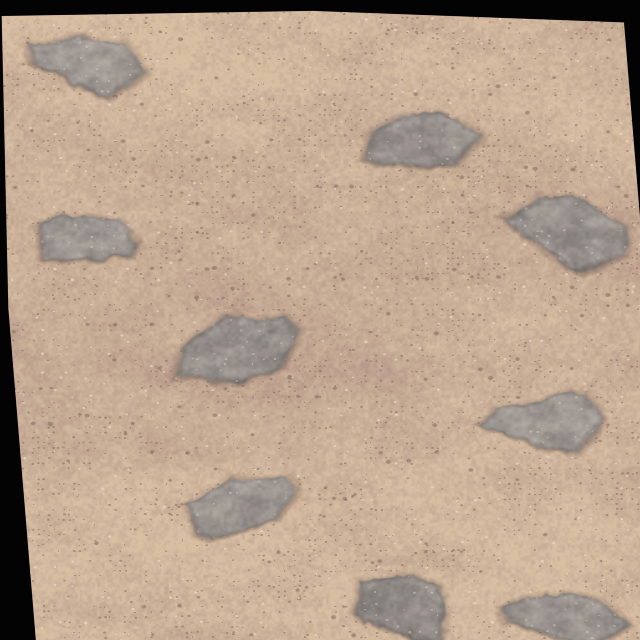
Give the GLSL for this texture, as a WebGL 1 fragment shader.

```glsl
precision highp float;
// Sandy plaster sheet with scattered flat grey stones, on a black backdrop.
uniform vec2 u_resolution;

const vec3 SAND_LIGHT = vec3(0.835, 0.735, 0.628);
const vec3 SAND_DARK = vec3(0.715, 0.602, 0.538);
const vec3 GRAIN_DARK = vec3(0.50, 0.41, 0.36);
const vec3 GRAIN_PALE = vec3(0.91, 0.85, 0.79);
const vec3 STONE_LIGHT = vec3(0.675, 0.645, 0.625);
const vec3 STONE_DARK = vec3(0.475, 0.455, 0.445);
const vec3 CREVICE = vec3(0.43, 0.36, 0.32);
const vec3 BACKDROP = vec3(0.01);
const vec2 STONE_SIZE = vec2(0.098, 0.049);   // half width, half height
const vec2 STONE_START = vec2(0.90, 0.06);
const vec2 STONE_STEP = vec2(-0.7549, 0.5698); // evenly spreading sequence
const int STONE_COUNT = 9;
const int STONE_SIDES = 7;
const float EDGE_SOFT = 0.002;
const float TAU = 6.28319;

float hash(vec2 p) {
  vec3 q = fract(p.xyx * 0.1031);
  q += dot(q, q.yzx + 33.33);
  return fract((q.x + q.y) * q.z);
}

vec2 hash2(vec2 p) {
  return vec2(hash(p), hash(p + 71.7));
}

float noise(vec2 p) {
  vec2 i = floor(p), f = fract(p);
  f = f * f * (3.0 - 2.0 * f);
  return mix(mix(hash(i), hash(i + vec2(1.0, 0.0)), f.x),
             mix(hash(i + vec2(0.0, 1.0)), hash(i + 1.0), f.x), f.y);
}

float fbm(vec2 p) {
  float sum = 0.0, amp = 0.5;
  for (int i = 0; i < 4; i++) {
    sum += amp * noise(p);
    p = mat2(1.6, 1.2, -1.2, 1.6) * p + 17.3;
    amp *= 0.5;
  }
  return sum / 0.9375;
}

// Coverage of small round grains, one at most per cell
float grains(vec2 p, float scale, float density) {
  vec2 cell = floor(p * scale);
  vec2 offset = fract(p * scale) - mix(vec2(0.35), vec2(0.65), hash2(cell));
  float radius = mix(0.14, 0.34, hash(cell + 9.1));
  float present = step(hash(cell + 23.7), density);
  return present * (1.0 - smoothstep(radius * 0.4, radius, length(offset * vec2(0.85, 1.1))));
}

// Signed distance to the line a-b, positive on its right
float side(vec2 p, vec2 a, vec2 b) {
  vec2 along = normalize(b - a);
  return dot(p - a, vec2(along.y, -along.x));
}

float sheetDistance(vec2 p) {
  vec2 topLeft = vec2(0.0026, 0.975), midLeft = vec2(0.013, 0.518);
  vec2 midTop = vec2(0.488, 0.983), topRight = vec2(0.975, 0.965);
  float left = min(side(p, vec2(0.056, 0.0), midLeft), side(p, midLeft, topLeft));
  float top = min(side(p, topLeft, midTop), side(p, midTop, topRight));
  return min(min(left, top), side(p, topRight, vec2(1.0, 0.66)));
}

// Irregular polygon: x = distance, y = height within the stone, z = tone
vec3 stone(vec2 p, float id) {
  vec2 seed = vec2(id * 3.7 + 2.0, id * 1.9 + 5.0);
  vec2 center = fract(STONE_START + id * STONE_STEP) + 0.05 * (hash2(seed) - 0.5);
  float turn = mix(-0.38, 0.25, hash(seed + 4.0));
  vec2 q = mat2(cos(turn), -sin(turn), sin(turn), cos(turn)) * (p - center);
  q /= STONE_SIZE * mix(vec2(0.88), vec2(1.12), hash2(seed + 8.0));
  q.y /= 1.0 + 0.7 * (hash(seed + 12.0) - 0.5) * clamp(q.x, -1.2, 1.2);
  float d = -10.0;
  for (int k = 0; k < STONE_SIDES; k++) {
    vec2 r = hash2(seed + float(k) * 5.3 + 20.0);
    float angle = (float(k) + 0.7 * r.x) * TAU / float(STONE_SIDES);
    d = max(d, dot(q, vec2(cos(angle), sin(angle))) - mix(0.68, 1.0, r.y));
  }
  return vec3(d * STONE_SIZE.y, q.y, hash(seed + 16.0));
}

vec3 sandColor(vec2 p) {
  float broad = fbm(p * vec2(2.5, 5.0) + 3.0);
  float streaks = fbm(p * vec2(11.0, 24.0) + 40.0);
  float fine = noise(p * 150.0) + noise(p * 260.0 + 8.0) - 1.0;
  float band = exp(-pow((p.y - 0.57) / 0.2, 2.0));
  float tone = 0.74 - 0.27 * band + 0.8 * (broad - 0.5) + 0.65 * (streaks - 0.5) + 0.42 * fine;
  vec3 color = mix(SAND_DARK, SAND_LIGHT, clamp(tone, -0.2, 1.1));
  float patches = smoothstep(0.4, 0.7, 1.0 - streaks);
  color = mix(color, GRAIN_DARK, 0.5 * grains(p, 125.0, 0.08 + 0.25 * patches));
  color = mix(color, GRAIN_DARK, 0.55 * grains(p + 0.37, 70.0, 0.025 + 0.06 * patches));
  return mix(color, GRAIN_PALE, 0.7 * grains(p + 0.71, 105.0, 0.045));
}

vec3 stoneColor(vec2 p, vec3 nearest) {
  float mottle = fbm(p * vec2(42.0, 60.0));
  float grit = noise(p * 170.0 + 5.0) - 0.5;
  float tone = 0.38 + 0.38 * nearest.z + 1.0 * (mottle - 0.5) + 0.28 * grit + 0.08 * nearest.y;
  vec3 color = mix(STONE_DARK, STONE_LIGHT, clamp(tone, -0.1, 1.1));
  color = mix(color, GRAIN_PALE, 0.4 * grains(p, 115.0, 0.09));
  return color * (1.0 - 0.12 * smoothstep(-0.007, 0.0, nearest.x));
}

void main() {
  vec2 p = gl_FragCoord.xy / u_resolution;
  vec2 chips = vec2(noise(p * 45.0), noise(p * 45.0 + 31.0)) - 0.5;
  vec2 rough = p + 0.009 * chips + 0.003 * (noise(p * 130.0) - 0.5);
  vec3 nearest = vec3(1.0, 0.0, 0.0);
  for (int i = 0; i < STONE_COUNT; i++) {
    vec3 candidate = stone(rough, float(i));
    if (candidate.x < nearest.x) nearest = candidate;
  }

  // Sand, crevice shadow, stones, then the sheet outline
  vec3 color = sandColor(p);
  float shadow = 1.0 - smoothstep(-0.001, 0.008, nearest.x);
  color = mix(color, CREVICE, shadow * mix(0.55, 0.3, smoothstep(-0.5, 0.5, nearest.y)));
  color = mix(color, stoneColor(p, nearest), 1.0 - smoothstep(-EDGE_SOFT, EDGE_SOFT, nearest.x));
  color = mix(BACKDROP, color, smoothstep(-0.5 * EDGE_SOFT, 0.5 * EDGE_SOFT, sheetDistance(p)));
  gl_FragColor = vec4(color, 1.0);
}
```
